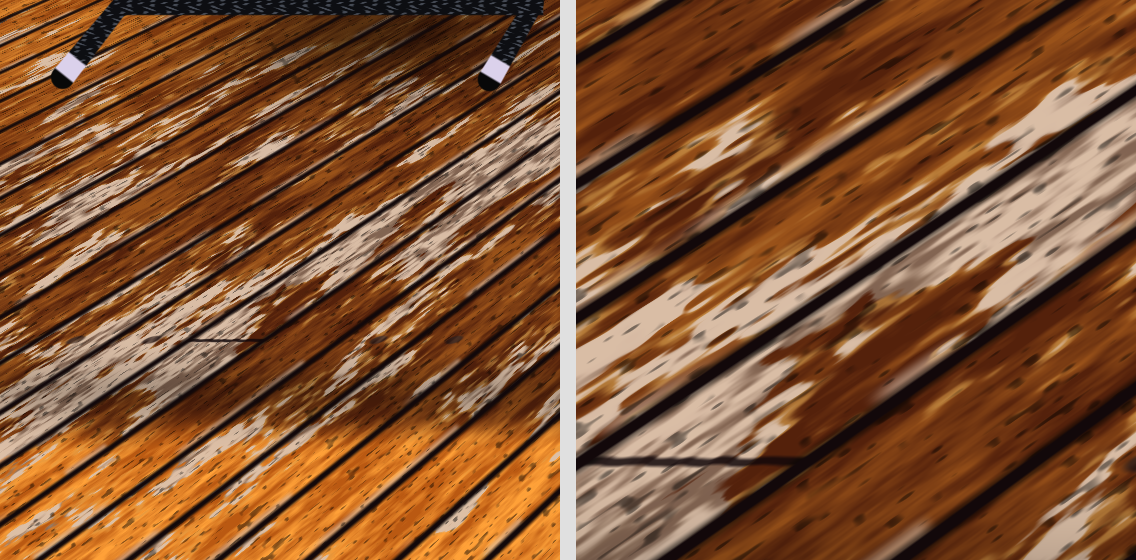
Left, the full canvas; right, a detail of the centre.
A Shadertoy shader for this texture:

```glsl
// Weathered deck planks in perspective, half in shade, under a woven chair frame.
#define VANISH vec2(3.54, 2.534) // where the plank gaps converge
#define PITCH 0.160              // plank width along the lower edge
#define FIRST_GAP 0.870          // one gap position on the lower edge
#define GAP_HALF 0.042           // half gap width, in planks
#define WEAR_LEVEL 0.63          // higher leaves more stain
#define SHADE_EDGE 0.228         // height where the sunlight ends
#define SCREW_ROW 0.393          // height of the screw row
#define LEG_HALF 0.019           // half thickness of a chair leg

const vec3 INK = vec3(0.07, 0.03, 0.04);
const vec3 DARK_STAIN = vec3(0.33, 0.13, 0.045);
const vec3 BROWN = vec3(0.60, 0.32, 0.10);
const vec3 RUST = vec3(0.73, 0.35, 0.07);
const vec3 AMBER = vec3(1.0, 0.63, 0.22);
const vec3 GOLD = vec3(0.78, 0.56, 0.27);
const vec3 GREY_WOOD = vec3(0.52, 0.41, 0.34);
const vec3 PALE_WOOD = vec3(0.86, 0.76, 0.68);

float hash(vec2 p) {
    vec3 q = fract(vec3(p.xyx) * 0.1031);
    q += dot(q, q.yzx + 33.33);
    return fract((q.x + q.y) * q.z);
}

float noise(vec2 p) {
    vec2 i = floor(p), f = fract(p);
    f = f * f * (3.0 - 2.0 * f);
    return mix(mix(hash(i), hash(i + vec2(1, 0)), f.x),
               mix(hash(i + vec2(0, 1)), hash(i + vec2(1, 1)), f.x), f.y);
}

// Layered noise, finer layers weaker
float fbm(vec2 p) {
    float sum = 0.0, amp = 0.5;
    for (int i = 0; i < 4; i++) {
        sum += amp * noise(p);
        p = p * 2.1 + 17.3;
        amp *= 0.55;
    }
    return sum / 1.01;
}

float bump(vec2 p, vec2 centre, vec2 size) {
    vec2 d = (p - centre) / size;
    return exp(-dot(d, d));
}

// Stained boards: u counts planks, s runs along the grain
vec3 deck(vec2 p) {
    float u = (VANISH.x + (p.x - VANISH.x) * VANISH.y / (VANISH.y - p.y) - FIRST_GAP) / PITCH;
    float aa = fwidth(u), id = floor(u), f = u - id;
    float s = dot(p, vec2(0.82, 0.57)), shift = id * 7.31;
    float tone = hash(vec2(id + 40.0, 3.0));
    float streak = fbm(vec2(s * 9.0 + shift, f * 7.0 + shift));
    float fine = noise(vec2(s * 45.0 + shift, f * 22.0 + shift));

    // Light and stain
    float sun = 1.0 - smoothstep(-0.035, 0.035, p.y - SHADE_EDGE - 0.03 * (noise(p.xx * 5.0) - 0.5));
    float warm = 0.65 * smoothstep(0.55, 0.95, p.y - 0.45 * p.x);
    float shade = bump(p, vec2(0.68, 0.94), vec2(0.28, 0.10));
    float grain = clamp(0.5 + 2.2 * (streak - 0.5) + 0.45 * (fine - 0.5) + 0.25 * (tone - 0.5), 0.0, 1.0);
    vec3 col = mix(DARK_STAIN, BROWN, grain);
    col = mix(col, mix(RUST, AMBER, grain), max(sun, warm));

    // Bare wood, worn most along a diagonal path
    float path = exp(-pow((p.y - 0.21 - 0.55 * p.x) / 0.085, 2.0));
    float bare = max(path, 0.6 * bump(p, vec2(0.10, 0.60), vec2(0.25, 0.13)));
    bare = max(bare, 0.6 * bump(p, vec2(0.74, 0.85), vec2(0.16, 0.06)));
    float patchy = fbm(vec2(s * 6.0 + shift * 1.7, f * 2.2 + shift));
    float wear = 0.72 * patchy + 0.28 * streak + 0.12 * (fine - 0.5) + 0.19 * bare;
    wear -= 0.05 * smoothstep(0.25, 0.7, p.x - p.y) + 0.05 * shade;
    col = mix(col, mix(GOLD, AMBER, 0.5 * sun), 0.75 * smoothstep(-0.10, -0.01, wear - WEAR_LEVEL) * smoothstep(0.3, 0.7, fine));
    vec3 wood = mix(GREY_WOOD, PALE_WOOD, smoothstep(0.35, 0.62, 0.6 * streak + 0.4 * fine + 0.12 * (tone - 0.5)));
    col = mix(col, wood, 0.93 * smoothstep(-0.015, 0.025, wear - WEAR_LEVEL));

    // Scuffed plank edge, dark pores
    float rim = smoothstep(0.80, 0.91, f) * smoothstep(0.48, 0.66, noise(vec2(s * 13.0, id)));
    col = mix(col, PALE_WOOD, 0.55 * rim);
    col *= 1.0 - 0.45 * smoothstep(0.72, 0.95, noise(vec2(s * 65.0, f * 26.0 + shift)));
    col *= 1.0 - 0.5 * shade;
    col *= 1.0 - 0.22 * bump(p, vec2(0.5, SHADE_EDGE + 0.07), vec2(0.9, 0.05));

    // Screw heads and one board joint
    vec2 screw = vec2((f - 0.5) * PITCH * 0.8, p.y - SCREW_ROW);
    float head = 1.0 - smoothstep(0.007, 0.012, length(screw * vec2(0.8, 1.3)));
    col = mix(col, mix(INK, GREY_WOOD, fine * 0.7), head * step(0.35, tone) * 0.8);
    float joint = 1.0 - smoothstep(0.001, 0.004, abs(p.y - SCREW_ROW + 0.002 * fine));
    col = mix(col, INK, joint * (1.0 - step(0.5, abs(id + 7.0))) * 0.85);

    // Gaps with a soft shaded lip
    float gap = min(f, 1.0 - f);
    col *= mix(0.5, 1.0, smoothstep(GAP_HALF, GAP_HALF * 2.4, gap));
    return mix(INK, col, smoothstep(GAP_HALF - aa, GAP_HALF + aa, gap));
}

vec3 weave(vec2 p) {
    float strands = sin(p.x * 230.0 + 2.0 * sin(p.y * 300.0)) * sin(p.y * 420.0 + p.x * 70.0);
    return mix(vec3(0.05, 0.055, 0.07), vec3(0.27, 0.29, 0.33), smoothstep(0.1, 0.9, strands));
}

// Woven leg with a pale sleeve and a black foot
void leg(inout vec3 col, vec2 p, vec2 top, vec2 foot, float aa) {
    vec2 axis = foot - top;
    float t = dot(p - top, axis) / dot(axis, axis);
    float d = length(p - top - axis * clamp(t, 0.0, 1.0)) - LEG_HALF * mix(0.85, 1.1, clamp(t, 0.0, 1.0));
    vec3 skin = mix(weave(p), vec3(0.86, 0.82, 0.92), smoothstep(0.74, 0.77, t));
    skin = mix(skin, vec3(0.03), smoothstep(0.96, 0.99, t));
    col = mix(col, skin, 1.0 - smoothstep(-aa, aa, d));
}

void mainImage(out vec4 fragColor, in vec2 fragCoord) {
    vec2 p = fragCoord / iResolution.xy;
    float aa = 1.0 / iResolution.y;
    vec3 col = deck(p);
    leg(col, p, vec2(0.219, 0.995), vec2(0.112, 0.862), aa);
    leg(col, p, vec2(0.955, 0.995), vec2(0.874, 0.858), aa);
    // Seat rail across the upper edge
    float rail = max(abs(p.x - 0.59) - 0.38, 0.973 - p.y);
    col = mix(col, weave(p), 1.0 - smoothstep(-aa, aa, rail));
    fragColor = vec4(col, 1.0);
}
```
